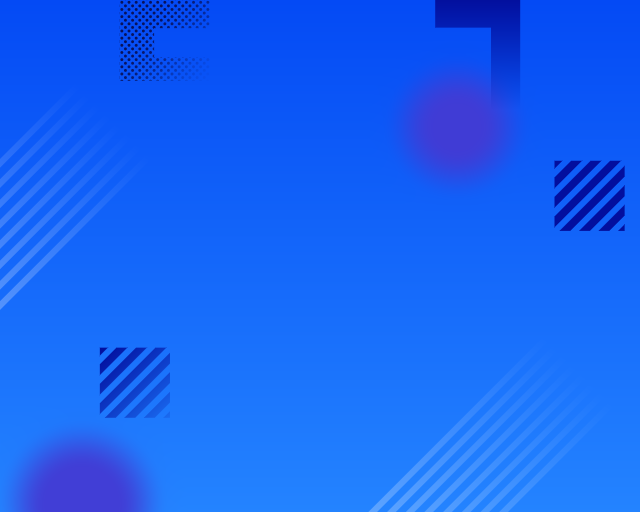
This background is drawn by a Shadertoy shader. Its source:

```glsl
// Blue gradient backdrop with violet glows, fading diagonal stripes and navy geometric accents.

// Lengths are percent of canvas height, measured from the top left corner.
const vec3 SKY_TOP = vec3(0.015, 0.29, 0.96);
const vec3 SKY_BOTTOM = vec3(0.14, 0.515, 1.0);
const vec3 VIOLET = vec3(0.26, 0.23, 0.83);
const vec3 NAVY = vec3(0.01, 0.06, 0.62);
const vec3 DOT_INK = vec3(0.03, 0.07, 0.36);

const vec2 GLOW_UPPER = vec2(89.3, 24.8);
const vec2 GLOW_LOWER = vec2(16.0, 98.5);
const vec2 SQUARE_SOLID = vec2(108.3, 31.4);
const vec2 SQUARE_FADED = vec2(19.5, 67.9);
const float SQUARE_SIDE = 13.7;
const float HATCH_PITCH = 3.81;
const float DOT_PITCH = 1.40;
const float DOT_RADIUS = 0.28;
const float BAND_COUNT = 8.0;
const float BAND_HALF = 0.85;
const float BAND_ALPHA = 0.26;

float pixelSize;

// Coverage of a signed distance, smoothed over one pixel
float cover(float d) {
    return clamp(0.5 - d / pixelSize, 0.0, 1.0);
}

float box(vec2 p, vec2 lo, vec2 hi) {
    vec2 d = max(lo - p, p - hi);
    return max(d.x, d.y);
}

// Soft disc with a faint outer halo
float glow(vec2 p, vec2 center, float inner, float outer) {
    float r = length(p - center);
    float core = 1.0 - smoothstep(inner, outer, r);
    float halo = 1.0 - smoothstep(inner, outer * 1.25, r);
    return 0.85 * core + 0.1 * halo;
}

// Square cut into rising diagonal stripes
float hatchedSquare(vec2 p, vec2 corner) {
    vec2 q = p - corner;
    float s = mod(q.x + q.y - 0.5 + 0.5 * HATCH_PITCH, HATCH_PITCH) - 0.5 * HATCH_PITCH;
    float stripe = (abs(s) - 1.06) * 0.7071;
    return cover(max(stripe, box(q, vec2(0.0), vec2(SQUARE_SIDE))));
}

// Row of parallel rising bands that fade toward their upper right ends
float bands(vec2 p, float first, float pitch, float tip, float span) {
    float s = p.x + p.y - first;
    float index = clamp(floor(s / pitch + 0.5), 0.0, BAND_COUNT - 1.0);
    float line = cover((abs(s - index * pitch) - BAND_HALF) * 0.7071);
    float fade = clamp((tip - p.x + p.y) / span, 0.0, 1.0);
    return BAND_ALPHA * line * fade;
}

// Staggered dots inside a bracket open to the right
float dottedBracket(vec2 p) {
    vec2 q = (p - vec2(23.8, 0.45)) / DOT_PITCH;
    vec2 a = fract(q + 0.5) - 0.5;
    vec2 b = fract(q) - 0.5;
    float dots = min(length(a), length(b)) * DOT_PITCH - DOT_RADIUS;
    float outer = box(p, vec2(23.4, -1.0), vec2(41.0, 15.8));
    float hollow = box(p, vec2(30.1, 5.5), vec2(50.0, 11.2));
    float fade = 1.0 - smoothstep(8.0, 32.0, p.x - 23.4 + 0.8 * p.y);
    return cover(max(dots, max(outer, -hollow))) * fade;
}

// Corner shape whose stem dissolves downward
float cornerBar(vec2 p) {
    float bar = box(p, vec2(85.0, -1.0), vec2(101.6, 5.4));
    float stem = box(p, vec2(95.9, -1.0), vec2(101.6, 21.5));
    return cover(min(bar, stem)) * clamp(1.0 - p.y / 21.5, 0.0, 1.0);
}

void mainImage(out vec4 fragColor, in vec2 fragCoord) {
    pixelSize = 100.0 / iResolution.y;
    vec2 p = vec2(fragCoord.x, iResolution.y - fragCoord.y) * pixelSize;

    // Backdrop and glows
    vec3 color = mix(SKY_TOP, SKY_BOTTOM, p.y / 100.0);
    color = mix(color, VIOLET, glow(p, GLOW_UPPER, 4.5, 14.7));
    color = mix(color, VIOLET, glow(p, GLOW_LOWER, 7.0, 17.0));

    // Pale bands
    float pale = bands(p, 31.9, 3.97, -1.6, 58.0) + bands(p, 172.8, 3.65, 40.4, 67.6);
    color = mix(color, vec3(1.0), pale);

    // Navy accents
    color = mix(color, NAVY, cornerBar(p));
    color = mix(color, NAVY, hatchedSquare(p, SQUARE_SOLID));
    vec2 q = (p - SQUARE_FADED) / SQUARE_SIDE;
    float squareFade = clamp(1.05 - 0.46 * (q.x + q.y), 0.0, 1.0);
    color = mix(color, NAVY, hatchedSquare(p, SQUARE_FADED) * squareFade);
    color = mix(color, DOT_INK, dottedBracket(p));

    fragColor = vec4(color, 1.0);
}
```
